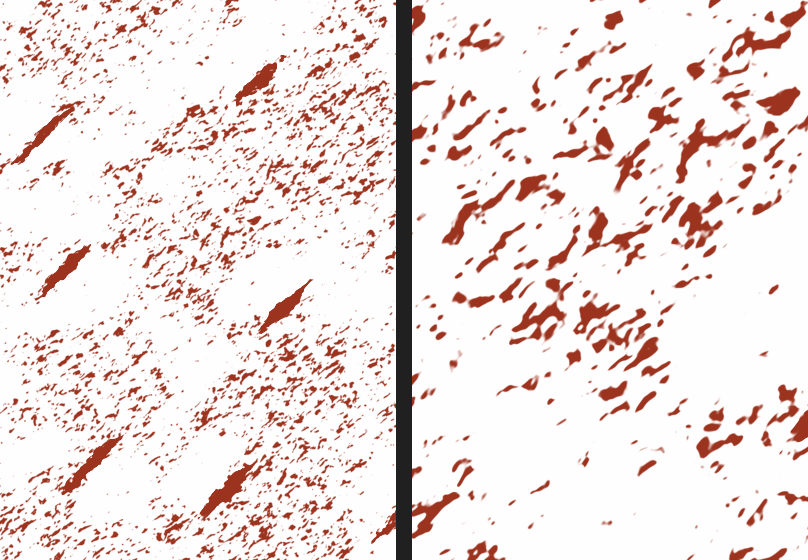
Left: the whole. Right: its middle third, enlarged.
Reproduce this texture procedurally as a WebGL 1 fragment shader.

```glsl
precision highp float;
// Dry-brush flecks of red-brown ink on white paper, all slanting up to the right.
// Stretched noise is cut by a threshold; cloudy patches, bare hollows and
// scattered heavy strokes raise or lower that threshold.
uniform vec2 u_resolution;

const vec3 PAPER = vec3(1.0, 0.995, 0.995);
const vec3 INK = vec3(0.61, 0.20, 0.12);
const float FLECK_ANGLE = 0.64;
const float STROKE_ANGLE = 0.77;
const float STROKE_SPACING = 0.32;
const float FILTER_WIDTH = 1.35;
const int SUBSAMPLES = 4;

float hash(vec2 p) {
  return fract(sin(dot(p, vec2(127.1, 311.7))) * 43758.5453);
}

// Smooth value noise in 0..1
float noise(vec2 p) {
  vec2 cell = floor(p);
  vec2 f = fract(p);
  f = f * f * (3.0 - 2.0 * f);
  float low = mix(hash(cell), hash(cell + vec2(1.0, 0.0)), f.x);
  float high = mix(hash(cell + vec2(0.0, 1.0)), hash(cell + vec2(1.0, 1.0)), f.x);
  return mix(low, high, f.y);
}

// Coordinates along (x) and across (y) a direction
vec2 alignTo(vec2 p, float angle) {
  float c = cos(angle);
  float s = sin(angle);
  return vec2(c * p.x + s * p.y, c * p.y - s * p.x);
}

vec2 warp(vec2 p, float frequency, float amount) {
  vec2 shift = vec2(noise(p * frequency + 3.7), noise(p * frequency + 41.3));
  return p + (shift - 0.5) * amount;
}

// Grain of the flecks: fine, coarse and ragged layers
float fleckGrain(vec2 p) {
  vec2 q = alignTo(warp(p, 60.0, 0.006), FLECK_ANGLE);
  float fine = noise(q * vec2(125.0, 270.0));
  float coarse = noise(alignTo(q, -0.12) * vec2(56.0, 135.0) + 17.0);
  float ragged = noise(alignTo(q, 0.25) * vec2(240.0, 440.0) + 71.0);
  return 0.48 * fine + 0.31 * coarse + 0.21 * ragged;
}

// How densely an area is flecked, 0..1
float patchDensity(vec2 p) {
  vec2 q = alignTo(p, FLECK_ANGLE);
  float cloud = 0.55 * noise(q * vec2(6.0, 9.0) + 9.2)
              + 0.45 * noise(q * vec2(18.0, 30.0) + 5.1);
  return smoothstep(0.2, 0.64, cloud);
}

// Heavy strokes (x) and the bare hollow beside each one (y)
vec2 strokesAndHollows(vec2 p) {
  vec2 home = floor(p / STROKE_SPACING);
  vec2 result = vec2(0.0);
  for (int j = -1; j <= 1; j++) {
    for (int i = -1; i <= 1; i++) {
      vec2 cell = home + vec2(float(i), float(j));
      vec2 jitter = vec2(hash(cell + 5.3), hash(cell + 23.9));
      vec2 centre = (cell + 0.22 + 0.56 * jitter) * STROKE_SPACING;
      vec2 q = alignTo(p - centre, STROKE_ANGLE);
      float halfLength = mix(0.060, 0.078, hash(cell + 61.7));
      float along = q.x / halfLength;
      float body = 1.0 - abs(q.y) / 0.0115 - along * along;
      float side = hash(cell + 88.1) < 0.5 ? -1.0 : 1.0;
      float radius = length((q - vec2(0.0, side * 0.058)) / vec2(0.09, 0.048));
      result.x = max(result.x, smoothstep(-0.45, 0.65, body));
      result.y = max(result.y, 1.0 - smoothstep(0.7, 1.15, radius));
    }
  }
  return result;
}

// Grain level above which ink shows
float inkThreshold(vec2 p) {
  vec2 marks = strokesAndHollows(warp(p, 45.0, 0.010));
  float density = patchDensity(warp(p, 18.0, 0.04)) * (1.0 - marks.y);
  return mix(0.83, 0.612, density) - 0.5 * marks.x;
}

void main() {
  vec2 p = gl_FragCoord.xy / u_resolution.y;
  float footprint = FILTER_WIDTH / u_resolution.y;
  float threshold = inkThreshold(p);

  // Average sub-pixel samples for smooth edges
  float coverage = 0.0;
  for (int j = 0; j < SUBSAMPLES; j++) {
    for (int i = 0; i < SUBSAMPLES; i++) {
      vec2 offset = (vec2(float(i), float(j)) + 0.5) / float(SUBSAMPLES) - 0.5;
      float grain = fleckGrain(p + offset * footprint);
      coverage += smoothstep(-0.03, 0.03, grain - threshold);
    }
  }
  coverage /= float(SUBSAMPLES * SUBSAMPLES);
  gl_FragColor = vec4(mix(PAPER, INK, coverage), 1.0);
}
```
